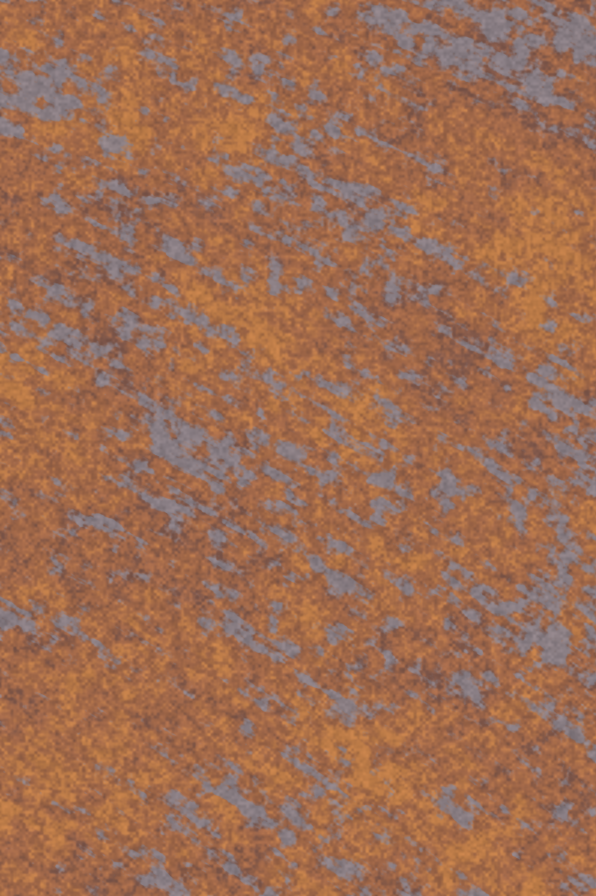
Reproduce this texture procedurally as a Shadertoy shader.

```glsl
// Brushed rusty metal: orange rust with slanting streaks and flecks of blue-grey paint
#define RUST_DARK vec3(0.51, 0.35, 0.30)
#define RUST_MID vec3(0.63, 0.405, 0.285)
#define RUST_BRIGHT vec3(0.725, 0.475, 0.275)
#define PAINT vec3(0.53, 0.495, 0.525)
#define STREAK_SCALE vec2(11.0, 85.0)
#define SCRATCH_SCALE vec2(4.0, 120.0)
#define FLECK_SCALE 62.0
#define GRAIN_SCALE 300.0
#define GRAIN_AMOUNT 0.13
#define PAINT_LEVEL 0.095
#define PAINT_SOFTNESS 0.065

float hash(vec2 cell) {
    return fract(sin(dot(cell, vec2(127.1, 311.7))) * 43758.5453);
}

float noise(vec2 p) {
    vec2 cell = floor(p);
    vec2 f = fract(p);
    f = f * f * (3.0 - 2.0 * f);
    float low = mix(hash(cell), hash(cell + vec2(1.0, 0.0)), f.x);
    float high = mix(hash(cell + vec2(0.0, 1.0)), hash(cell + 1.0), f.x);
    return mix(low, high, f.y);
}

// Layered noise, centred on zero
float fbm(vec2 p) {
    float sum = 0.0;
    float weight = 0.55;
    for (int i = 0; i < 4; i++) {
        sum += weight * (noise(p) - 0.5);
        p = mat2(1.6, 0.3, -0.3, 1.6) * p * 1.2 + 17.3;
        weight *= 0.55;
    }
    return sum;
}

// Streak noise keeps its axes so that every layer stays elongated
float streaks(vec2 p) {
    float sum = 0.0;
    float weight = 0.6;
    for (int i = 0; i < 3; i++) {
        sum += weight * (noise(p) - 0.5);
        p = p * 2.03 + 31.7;
        weight *= 0.55;
    }
    return sum;
}

float bump(vec2 offset, vec2 radius) {
    vec2 q = offset / radius;
    return exp(-dot(q, q));
}

void mainImage(out vec4 fragColor, in vec2 fragCoord) {
    vec2 p = fragCoord / iResolution.y;

    // Brush coordinates: strokes fall to the right, steeper near the bottom
    float across = p.y + p.x * (0.65 - 0.27 * p.y);
    float along = p.x - 0.5 * p.y;
    across += 0.006 * fbm(p * 7.0);
    vec2 brush = vec2(along, across);

    // Where paint survives: worn patches, strokes and round flecks
    float patches = fbm(brush * vec2(5.0, 13.0) + 4.0);
    float stroke = streaks(brush * STREAK_SCALE);
    float scratch = streaks(brush * SCRATCH_SCALE + 53.0);
    float fleck = fbm(p * FLECK_SCALE + 9.0);
    float corners = bump(p - vec2(0.05, 0.89), vec2(0.10, 0.05))
                  + bump(p - vec2(0.60, 0.95), vec2(0.13, 0.07));
    float band = bump(vec2(0.0, across - 0.60), vec2(1.0, 0.08));
    float field = 0.30 * patches + 0.28 * stroke + 0.16 * scratch + 0.42 * fleck;
    field += 0.11 * corners + 0.025 * band;

    // Fine grain roughens the paint edges and the whole surface
    float grain = noise(p * GRAIN_SCALE) + noise(p * GRAIN_SCALE * 0.57 + 71.0) - 1.0;
    float paint = smoothstep(PAINT_LEVEL - PAINT_SOFTNESS, PAINT_LEVEL + PAINT_SOFTNESS,
                             field + 0.05 * grain);

    // Rust tone darkens toward the paint and along faint strokes
    float tone = 0.58 + 0.7 * fbm(p * 8.0 + 23.0) + 0.6 * fbm(p * 45.0 + 41.0);
    tone += 0.35 * scratch + 0.30 * grain - 1.5 * (field + 0.02);
    tone = clamp(tone, 0.0, 1.0);
    vec3 rust = mix(RUST_DARK, RUST_MID, smoothstep(0.0, 0.5, tone));
    rust = mix(rust, RUST_BRIGHT, smoothstep(0.45, 1.0, tone));

    vec3 color = mix(rust, PAINT, 0.93 * paint);
    color *= 1.0 + GRAIN_AMOUNT * grain;
    fragColor = vec4(color, 1.0);
}
```
